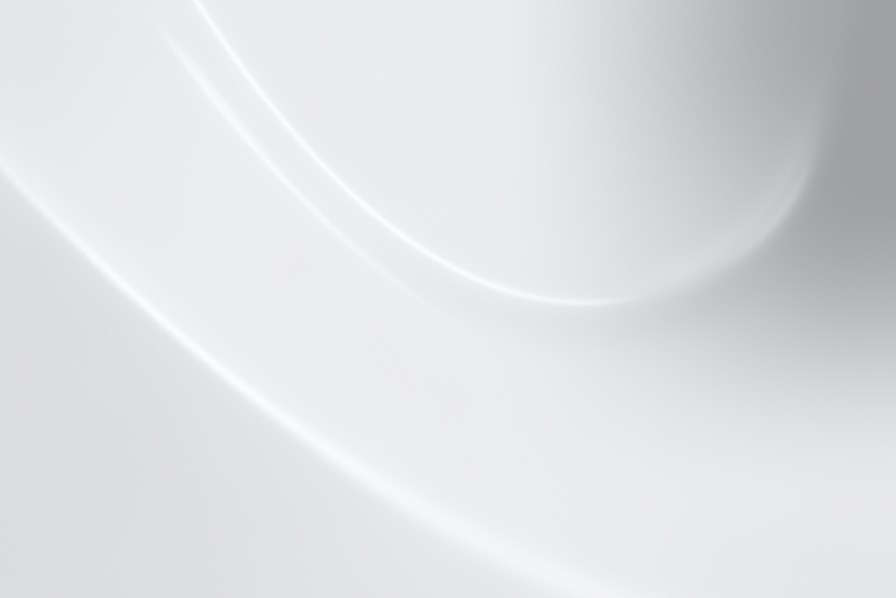
This background is drawn by a WebGL 2 fragment shader. Its source:

```glsl
#version 300 es
precision highp float;
// Pale curved porcelain: soft shaded planes split by three bright rims.
// Each rim is a polynomial curve; its slope-corrected height gives a distance
// that drives the plane masks, the thin highlights and their wide glows.
uniform vec2 u_resolution;
out vec4 fragColor;

vec2 hashGradient(vec2 cell) {
    float angle = 6.2832 * fract(sin(dot(cell, vec2(127.1, 311.7))) * 43758.5);
    return vec2(cos(angle), sin(angle));
}

float gradientNoise(vec2 p) {
    vec2 i = floor(p), f = fract(p);
    vec2 w = f * f * (3.0 - 2.0 * f);
    vec2 e = vec2(1.0, 0.0);
    float low = mix(dot(hashGradient(i), f), dot(hashGradient(i + e), f - e), w.x);
    float high = mix(dot(hashGradient(i + e.yx), f - e.yx),
                     dot(hashGradient(i + 1.0), f - 1.0), w.x);
    return mix(low, high, w.y);
}

// Signed distances, positive above each curve
float outerRim(vec2 p) {
    float slope = -1.06 + 0.674 * p.x;
    return (p.y - 0.727 + 1.06 * p.x - 0.337 * p.x * p.x) / sqrt(1.0 + slope * slope);
}

float middleRim(vec2 p) {
    float t = p.x - 0.3125;
    float slope = -1.31 + 1.54 * t;
    return (p.y - 0.893 + 1.31 * t - 0.77 * t * t) / sqrt(1.0 + slope * slope);
}

float bowlRim(vec2 p) {
    float u = p.x - 0.98, r = max(u, 0.0);
    float slope = 2.38 * u + 1240.0 * pow(r, 7.0);
    return (p.y - 0.494 - 1.19 * u * u - 155.0 * pow(r, 8.0)) / sqrt(1.0 + slope * slope);
}

float ridge(float d, float width) {
    return exp(-d * d / (width * width));
}

// Rises over a..b and falls over c..d
float span(float x, float a, float b, float c, float d) {
    return smoothstep(a, b, x) * (1.0 - smoothstep(c, d, x));
}

void main() {
    vec2 p = gl_FragCoord.xy / u_resolution.y;
    p.x *= 1.5 * u_resolution.y / u_resolution.x;
    float outer = outerRim(p), middle = middleRim(p), bowl = bowlRim(p);

    // Wide plane, dimmed by the shadow at the right
    float plane = 0.928 - 0.30 * smoothstep(0.15, 0.70, p.y) * smoothstep(0.80, 1.45, p.x);
    plane -= 0.025 * smoothstep(0.8, 1.5, p.x) * (1.0 - smoothstep(0.0, 0.4, p.y));
    plane -= 0.025 * smoothstep(0.45, 0.0, p.x) * smoothstep(0.5, 1.0, p.y);
    plane -= 0.018 * ridge(bowl + 0.04, 0.04) * span(p.x, 0.5, 0.85, 1.15, 1.35);

    // Bowl interior, darkening toward its upper right wall
    float wall = smoothstep(0.80, 1.44, p.x) * mix(0.55, 1.0, smoothstep(0.5, 0.95, p.y));
    float interior = 0.925 - 0.275 * wall;
    float rimBlur = mix(0.014, 0.036, smoothstep(0.9, 1.35, p.x));
    float shade = mix(plane, interior, smoothstep(-rimBlur, rimBlur, bowl));

    // Lower left plane, darkest at the far left and lifting toward the rim
    float floorShade = mix(0.862, 0.900, smoothstep(0.0, 0.9, p.x));
    floorShade += 0.014 * exp(outer / 0.09);
    float outerBlur = mix(0.022, 0.045, smoothstep(0.3, 0.9, p.x));
    shade = mix(floorShade, shade, smoothstep(-outerBlur, outerBlur, outer));

    // Outer rim: a streak that widens and fades down to the right
    float spread = smoothstep(0.3, 0.9, p.x);
    float streak = mix(0.55, 1.0, smoothstep(0.0, 0.2, p.x)) * mix(1.0, 0.3, spread);
    shade += 0.060 * streak * ridge(outer, mix(0.009, 0.024, spread));
    shade += 0.018 * ridge(outer - 0.005, 0.034);

    // Middle rim: a fading line with a second fine thread beside it
    float middleFade = span(p.x, 0.23, 0.34, 0.42, 0.86);
    shade += 0.036 * middleFade * ridge(middle, 0.006);
    shade += 0.014 * middleFade * ridge(middle, 0.022);
    shade += 0.022 * span(p.x, 0.28, 0.34, 0.38, 0.48) * ridge(middle - 0.009, 0.004);

    // Bowl rim: bright on the left and base, a faint wide sheen on the right
    float rightFade = 1.0 - smoothstep(0.98, 1.11, p.x);
    shade += 0.046 * rightFade * ridge(bowl, 0.0055);
    shade += 0.014 * rightFade * ridge(bowl, 0.02);
    shade += 0.032 * span(p.x, 1.0, 1.18, 1.30, 1.39) * ridge(bowl - 0.012, 0.038);
    shade += 0.045 * span(p.x, 1.18, 1.31, 1.33, 1.38) * ridge(bowl, 0.010);

    // Faint mottling and grain
    shade += 0.004 * gradientNoise(p * 7.0) + 0.004 * gradientNoise(p * 170.0);

    vec3 coolTint = vec3(-0.003, 0.0, 0.006);
    fragColor = vec4(clamp(shade + coolTint, 0.0, 1.0), 1.0);
}
```
